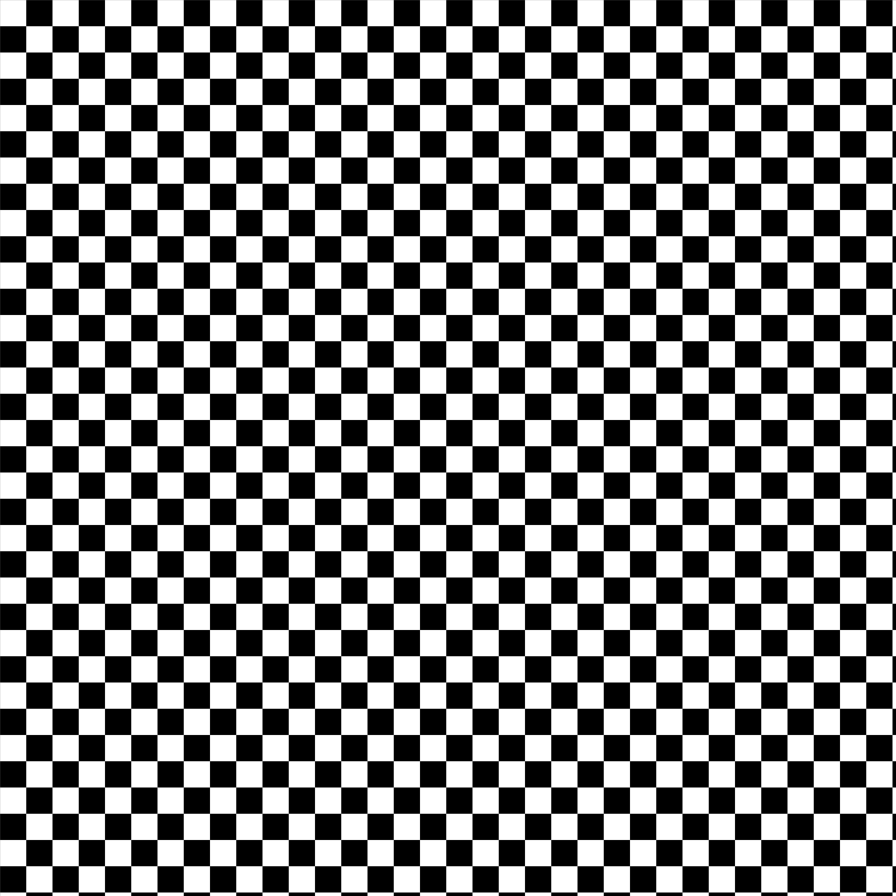
A WebGL 1 fragment shader for this pattern:

```glsl
precision highp float;
// Black and white checkerboard of square cells, laid from the top left corner.

uniform vec2 u_resolution;

// Signed distance to the nearest cell edge, positive in even cells.
vec2 stripeDistance(vec2 cell) {
  return 0.5 - abs(mod(cell + 0.5, 2.0) - 1.0);
}

void main() {
  float cellsPerSide = 512.0 / 15.0;
  float scale = cellsPerSide / min(u_resolution.x, u_resolution.y);
  vec2 cell = vec2(gl_FragCoord.x, u_resolution.y - gl_FragCoord.y) * scale;

  // Soft-edged stripes from -1 to 1 on each axis; their product is the checker.
  float softness = 0.735 * scale;
  vec2 stripes = smoothstep(-softness, softness, stripeDistance(cell)) * 2.0 - 1.0;
  float checker = 0.5 + 0.5 * stripes.x * stripes.y;

  gl_FragColor = vec4(vec3(checker), 1.0);
}
```
